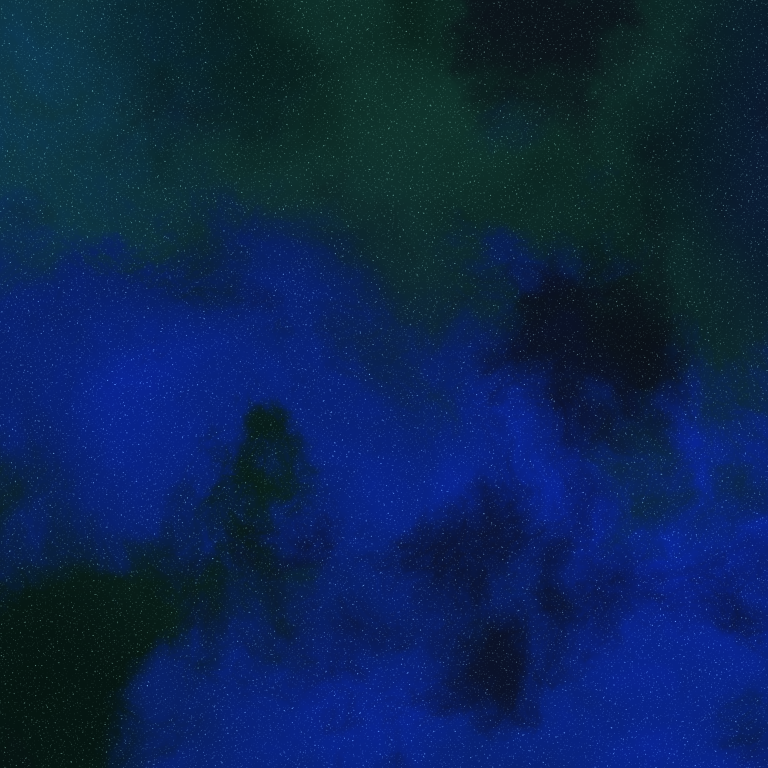
Reproduce this texture procedurally as a Shadertoy shader.

```glsl
// Deep-space nebula: blue gas below a dim green veil, crossed by dark dust.
// Broad soft masses set the layout, warped fractal noise breaks up their edges,
// and turned, jittered grids scatter a dense field of tiny faint stars.

const vec3 GREEN_DARK  = vec3(0.025, 0.105, 0.085);
const vec3 GREEN_LIGHT = vec3(0.060, 0.205, 0.175);
const vec3 TEAL        = vec3(0.045, 0.230, 0.370);
const vec3 NAVY        = vec3(0.040, 0.110, 0.230);
const vec3 BLUE_DEEP   = vec3(0.030, 0.115, 0.270);
const vec3 BLUE_BRIGHT = vec3(0.035, 0.155, 0.700);
const vec3 DUST        = vec3(0.040, 0.055, 0.095);
const vec3 STAR_TINT   = vec3(0.75, 0.95, 0.90);

float hash(vec2 p) {
    vec3 q = fract(p.xyx * vec3(0.1031, 0.1030, 0.0973));
    q += dot(q, q.yzx + 33.33);
    return fract((q.x + q.y) * q.z);
}

float noise(vec2 p) {
    vec2 cell = floor(p);
    vec2 f = fract(p);
    f = f * f * f * (f * (f * 6.0 - 15.0) + 10.0);
    float low = mix(hash(cell), hash(cell + vec2(1, 0)), f.x);
    float high = mix(hash(cell + vec2(0, 1)), hash(cell + vec2(1, 1)), f.x);
    return mix(low, high, f.y);
}

mat2 turn(float angle) {
    float c = cos(angle);
    float s = sin(angle);
    return mat2(c, s, -s, c);
}

// Fractal noise centred on zero; each octave is turned to hide the lattice.
float fbm(vec2 p, float gain) {
    mat2 step2 = 2.03 * turn(0.65);
    float sum = 0.0;
    float weight = 0.5;
    for (int i = 0; i < 7; i++) {
        sum += weight * (noise(p) - 0.5);
        p = step2 * p + 17.3;
        weight *= gain;
    }
    return sum;
}

// Soft elliptical mass, 1 at its centre.
float mass(vec2 p, vec2 centre, vec2 radius) {
    vec2 d = (p - centre) / radius;
    return exp(-dot(d, d));
}

// Faint points, one at most per cell of a turned grid.
float stars(vec2 p, float cells, float share, float radius, float angle) {
    vec2 q = turn(angle) * p * cells + 500.0;
    vec2 cell = floor(q);
    float margin = radius * cells;
    vec2 jitter = vec2(hash(cell + 11.7), hash(cell + 47.1));
    float dist = length(fract(q) - mix(vec2(margin), vec2(1.0 - margin), jitter));
    float lit = step(hash(cell + 83.9), share);
    float power = mix(0.2, 1.0, pow(hash(cell + 5.3), 3.0));
    return lit * power * (1.0 - smoothstep(0.1, 1.0, dist / margin));
}

// Green background, teal at upper left and navy along the right.
vec3 veil(vec2 p, vec2 w, float grain) {
    float glow = smoothstep(-0.3, 0.32, fbm(w * 4.0 + 31.0, 0.5) + 0.2 * (p.y - 0.65));
    vec3 col = mix(GREEN_DARK, GREEN_LIGHT, glow);
    float teal = mass(w, vec2(0.04, 0.82), vec2(0.22, 0.25));
    col = mix(col, TEAL, clamp(teal * (0.85 + 1.5 * grain), 0.0, 1.0));
    float navy = mass(w, vec2(1.06, 0.82), vec2(0.17, 0.3))
               + 0.6 * mass(w, vec2(0.42, 0.60), vec2(0.25, 0.14));
    col = mix(col, NAVY, clamp(navy, 0.0, 0.85));
    return mix(col, GREEN_DARK * 0.8, mass(p, vec2(0.04, 0.1), vec2(0.28)));
}

// Signed depth into the blue gas below its slanting upper border.
float gasDepth(vec2 p, vec2 w) {
    float depth = min(1.7 * (0.72 - 0.24 * p.x - p.y), 0.36);
    depth -= 0.9 * mass(p, vec2(0.02, 0.07), vec2(0.22, 0.26));
    depth -= 0.4 * mass(w, vec2(0.33, 0.39), vec2(0.10, 0.09));
    return depth;
}

float dustDepth(vec2 w) {
    float depth = 0.85 * mass(w, vec2(0.76, 0.57), vec2(0.15, 0.13));
    depth += 0.62 * mass(w, vec2(0.73, 0.92), vec2(0.11, 0.17));
    depth += 0.62 * mass(w, vec2(0.58, 0.31), vec2(0.14, 0.09));
    depth += 0.6 * mass(w, vec2(0.63, 0.14), vec2(0.07, 0.11));
    return depth + 0.36 * mass(w, vec2(0.86, 0.21), vec2(0.14, 0.08));
}

void mainImage(out vec4 fragColor, in vec2 fragCoord) {
    vec2 p = fragCoord / iResolution.xy;

    // Warped position and billow noise shared by all clouds
    vec2 warp = vec2(fbm(p * 5.0 + 3.1, 0.5), fbm(p * 5.0 + 58.4, 0.5));
    vec2 w = p + 0.12 * warp;
    float grain = fbm(w * 6.5 + 9.6, 0.56);
    float softness = mix(0.1, 0.42, noise(p * 6.0 + 71.0));

    // Blue gas over the green veil, dimmer toward its border
    float depth = gasDepth(p, w);
    float light = 0.3 + 0.6 * depth + 0.6 * fbm(w * 4.5 + 22.0, 0.52) + 0.35 * grain;
    light += 0.45 * mass(p, vec2(0.90, 0.36), vec2(0.20, 0.16));
    light += 0.12 * mass(p, vec2(0.42, 0.10), vec2(0.25, 0.2));
    vec3 gas = mix(BLUE_DEEP, BLUE_BRIGHT, clamp(light, 0.0, 1.0));
    float cover = smoothstep(-softness, softness, depth + 1.1 * grain);
    vec3 col = mix(veil(p, w, grain), gas, cover);

    // Dark dust in front, ragged and partly transparent
    float dust = dustDepth(w) + 1.1 * fbm(w * 8.0 + 40.0, 0.56);
    col = mix(col, DUST, 0.8 * smoothstep(0.36 - softness, 0.5 + softness, dust));

    // Star field
    float sky = 0.36 * stars(p, 130.0, 0.5, 0.0015, 0.4);
    sky += 0.24 * stars(p, 190.0, 0.5, 0.0013, 1.1);
    sky += 0.14 * stars(p, 260.0, 0.5, 0.0012, 2.3);
    col += STAR_TINT * sky;

    fragColor = vec4(col, 1.0);
}
```
